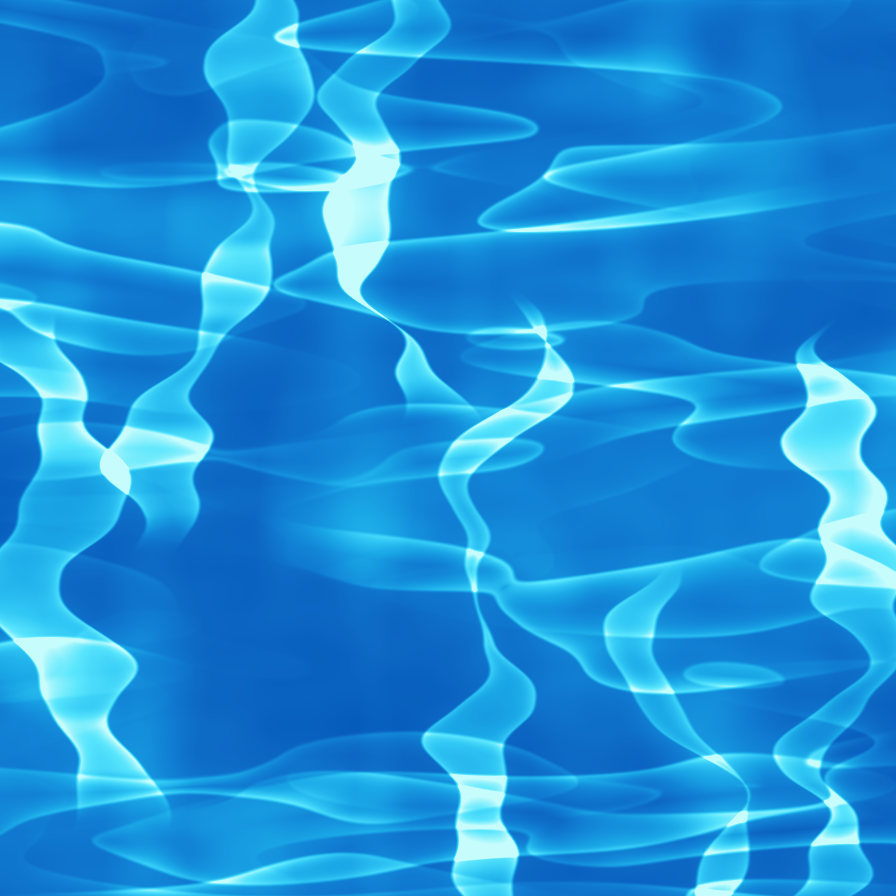
This texture is drawn by a WebGL 2 fragment shader. Its source:

```glsl
#version 300 es
precision highp float;
// Sunlit pool water: long horizontal folds of light and wavering upright
// ribbons over soft blue patches. Folds are contours of stretched noise, lit
// on one side; the summed light is turned into colour by a blue-to-white ramp.
uniform vec2 u_resolution;
out vec4 fragColor;

float hash(vec2 p) {
    return fract(sin(dot(p, vec2(127.1, 311.7))) * 43758.5453);
}

float cornerSlope(vec2 cell, vec2 offset) {
    float angle = 6.2832 * hash(cell);
    return dot(vec2(cos(angle), sin(angle)), offset);
}

// Gradient noise, roughly -0.6 to 0.6
float noise(vec2 p) {
    vec2 cell = floor(p), f = fract(p);
    vec2 u = f * f * f * (f * (f * 6.0 - 15.0) + 10.0);
    vec2 e = vec2(1.0, 0.0);
    return mix(
        mix(cornerSlope(cell, f), cornerSlope(cell + e.xy, f - e.xy), u.x),
        mix(cornerSlope(cell + e.yx, f - e.yx), cornerSlope(cell + e.xx, f - e.xx), u.x),
        u.y);
}

// Water height, stretched sideways and shaken left and right by row
float waterHeight(vec2 p, float seed) {
    p.x += 0.2 * noise(vec2(p.x * 1.5 + seed, p.y * 13.0));
    return noise(vec2(p.x * 2.1, p.y * 8.0) + seed * vec2(7.3, 3.7));
}

// One sheet of light with a crisp bright rim
float foldLight(vec2 p, float seed) {
    vec2 e = vec2(0.002, 0.0);
    float h = waterHeight(p, seed);
    vec2 slope = vec2(waterHeight(p + e.xy, seed), waterHeight(p + e.yx, seed)) - h;
    float d = (h - 0.13) / (length(slope) / e.x + 0.5);
    float inside = max(d, 0.0);
    float strength = smoothstep(-0.2, 0.4, noise(p * vec2(2.0, 4.0) + seed * 5.1));
    float sheet = 0.1 + 0.9 * strength * exp(-inside / 0.04);
    float rim = 1.5 * strength * exp(-inside / 0.006);
    return smoothstep(-0.003, 0.002, d) * (sheet + rim)
         + 0.15 * strength * exp(-abs(d) / 0.02);
}

// One upright ribbon whose edges wander, pinch and cross
float ribbonLight(vec2 p, float id) {
    float seed = 13.7 * id + 2.3;
    float middle = hash(vec2(id, 4.0));
    float reach = 0.28 + 0.25 * hash(vec2(id, 9.0));
    float centre = (id + 0.2 + 0.6 * hash(vec2(id, 1.0))) / 6.0
        + 0.4 * (hash(vec2(id, 6.0)) - 0.5) * (p.y - middle)
        + 0.12 * noise(vec2(p.y * 5.0, seed))
        + 0.06 * noise(vec2(p.y * 14.0, seed + 0.4));
    float halfWidth = abs(0.026 + 0.07 * noise(vec2(p.y * 7.0, seed + 5.3)));
    float d = halfWidth - abs(p.x - centre);
    float inside = max(d, 0.0);
    float gain = 1.0 + 1.2 * noise(vec2(p.y * 4.0, seed + 7.6));
    float hot = smoothstep(0.15, 0.4, noise(vec2(p.y * 9.0, seed + 3.5)));
    float light = 1.8 * gain + 0.9 * exp(-inside / 0.006) + 1.2 * hot;
    float span = 1.0 - smoothstep(reach - 0.06, reach, abs(p.y - middle));
    return span * (smoothstep(-0.003, 0.003, d) * light
         + 0.35 * exp(-abs(d) / 0.025));
}

// Deep blue through cyan to near white, light from 0 to 6
vec3 waterColour(float light) {
    vec3 ramp[7] = vec3[7](
        vec3(0.01, 0.33, 0.71), vec3(0.05, 0.41, 0.77), vec3(0.07, 0.52, 0.84),
        vec3(0.10, 0.65, 0.90), vec3(0.19, 0.78, 0.96), vec3(0.35, 0.90, 0.99),
        vec3(0.78, 0.99, 0.99));
    light = clamp(light, 0.0, 6.0);
    int k = int(min(light, 5.0));
    return mix(ramp[k], ramp[k + 1], light - float(k));
}

void main() {
    vec2 p = gl_FragCoord.xy / u_resolution.y;

    // Soft patches, faint columns and fine mottling
    float light = 0.95 + 1.5 * noise(p * vec2(2.0, 3.5) + 31.0);
    light += 1.5 * max(noise(p * vec2(9.0, 3.0) + 17.0), 0.0);
    light += 0.25 * noise(p * vec2(16.0, 24.0) + 5.0);

    // Bright pools, wider than tall
    light += 1.1 * smoothstep(0.1, 0.4, noise(p * vec2(3.0, 6.0) + 43.0));

    for (int i = 0; i < 4; i++) {
        light += foldLight(p, float(i) * 2.7 + 1.3);
    }
    for (int i = 0; i < 6; i++) {
        light += ribbonLight(p, float(i));
    }

    // Lift the lit parts away from the deep water
    light += 0.3 * max(light - 2.0, 0.0);
    fragColor = vec4(waterColour(light), 1.0);
}
```
